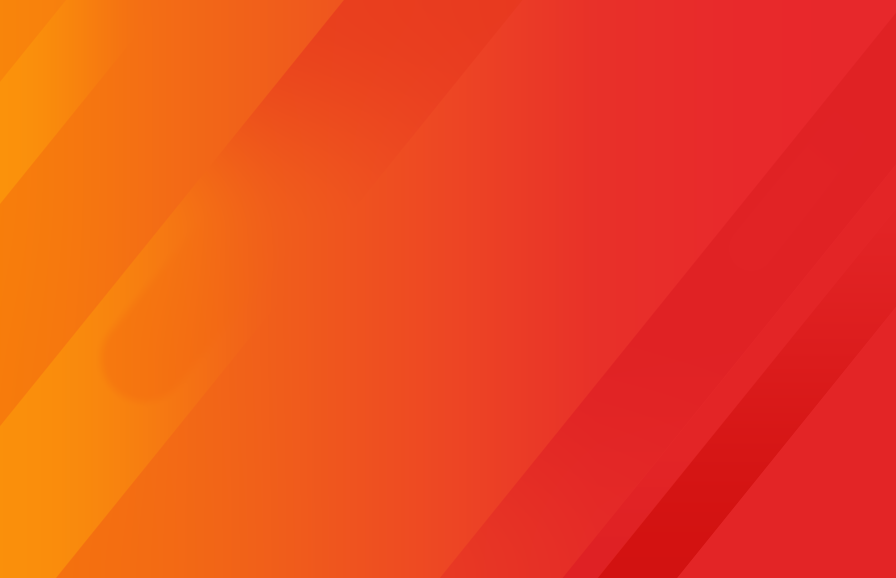
A Shadertoy shader for this background:

```glsl
const float SLANT = 0.807;

// Horizontal ramp from amber to red, u in 0..1
vec3 warmRamp(float u) {
    vec3 stops[7] = vec3[7](
        vec3(0.970, 0.495, 0.040), vec3(0.955, 0.430, 0.080),
        vec3(0.940, 0.355, 0.110), vec3(0.930, 0.275, 0.140),
        vec3(0.910, 0.190, 0.160), vec3(0.910, 0.160, 0.170),
        vec3(0.905, 0.155, 0.170));
    float t = clamp(u, 0.0, 1.0) * 6.0;
    int i = min(int(t), 5);
    return mix(stops[i], stops[i + 1], t - float(i));
}

// Coverage of a slanted stripe between two bottom intercepts
float stripe(float d, float lo, float hi, float soft) {
    return smoothstep(lo - soft, lo + soft, d)
         * (1.0 - smoothstep(hi - soft, hi + soft, d));
}

// Distance to a rounded bar from a to b
float capsule(vec2 p, vec2 a, vec2 b, float radius) {
    vec2 ab = b - a;
    float h = clamp(dot(p - a, ab) / dot(ab, ab), 0.0, 1.0);
    return length(p - a - ab * h) - radius;
}

// Rounded bar that fades out along its length
float fadedBar(vec2 p, vec2 a, vec2 b, float radius, float soft) {
    float along = dot(p - a, b - a) / dot(b - a, b - a);
    float cover = 1.0 - smoothstep(-soft, soft, capsule(p, a, b, radius));
    return cover * (1.0 - smoothstep(0.0, 1.0, along));
}

void mainImage(out vec4 fragColor, in vec2 fragCoord) {
    vec2 p = fragCoord / iResolution.y;
    float u = fragCoord.x / iResolution.x;
    float d = p.x - SLANT * p.y;
    float soft = 1.0 / iResolution.y;

    vec3 amber = vec3(0.985, 0.580, 0.045);
    vec3 burnt = vec3(0.950, 0.400, 0.060);
    vec3 ember = vec3(0.905, 0.220, 0.115);
    vec3 crimson = vec3(0.875, 0.130, 0.140);
    vec3 scarlet = vec3(0.890, 0.145, 0.150);
    vec3 deepRed = vec3(0.825, 0.070, 0.065);

    vec3 color = warmRamp(u);

    // Amber stripes on the left
    float corner = stripe(d, -2.0, -0.693, soft);
    color = mix(color, amber, 0.30 * corner);
    float upper = stripe(d, -0.693, -0.522, soft);
    color = mix(color, amber, 0.90 * upper * (1.0 - smoothstep(0.0, 0.26, p.x)));
    float middle = stripe(d, -0.522, -0.212, soft);
    float middleTop = smoothstep(0.25, 0.70, p.y);
    color = mix(color, mix(burnt, amber, 0.35 + 0.15 * middleTop),
                0.35 * middle * (1.0 - smoothstep(0.0, 0.30, p.x)));

    // Wide stripe: bright at its foot, dark at its head
    float wide = stripe(d, -0.212, 0.097, soft);
    color = mix(color, amber, 0.80 * wide * (1.0 - smoothstep(0.0, 0.50, p.x)));
    color = mix(color, ember, 0.75 * wide * smoothstep(0.60, 1.0, p.y));
    float foot = stripe(d, 0.097, 0.761, soft) * (1.0 - smoothstep(0.0, 0.5, p.y));
    color = mix(color, burnt, 0.35 * foot * (1.0 - smoothstep(0.1, 0.6, p.x)));

    // Red stripes on the right
    float shade = stripe(d, 0.761, 0.973, soft);
    color = mix(color, crimson, shade * mix(0.35, 0.92, smoothstep(0.0, 0.45, p.y)));
    float thin = stripe(d, 0.973, 1.034, soft);
    color = mix(color, mix(crimson, scarlet, smoothstep(0.03, 0.25, p.y)), thin);
    float deep = stripe(d, 1.034, 1.172, soft);
    color = mix(color, mix(deepRed, scarlet, smoothstep(0.0, 0.72, p.y)), deep);
    color = mix(color, scarlet, stripe(d, 1.172, 3.0, soft));

    // Faint rounded bars
    float leftBar = fadedBar(p, vec2(0.25, 0.38), vec2(0.47, 0.65), 0.075, 0.012);
    color = mix(color, burnt, 0.40 * leftBar);
    float rightBar = fadedBar(p, vec2(1.30, 0.57), vec2(1.54, 0.87), 0.038, 0.004);
    color = mix(color, scarlet, 0.50 * rightBar);

    fragColor = vec4(color, 1.0);
}
```
